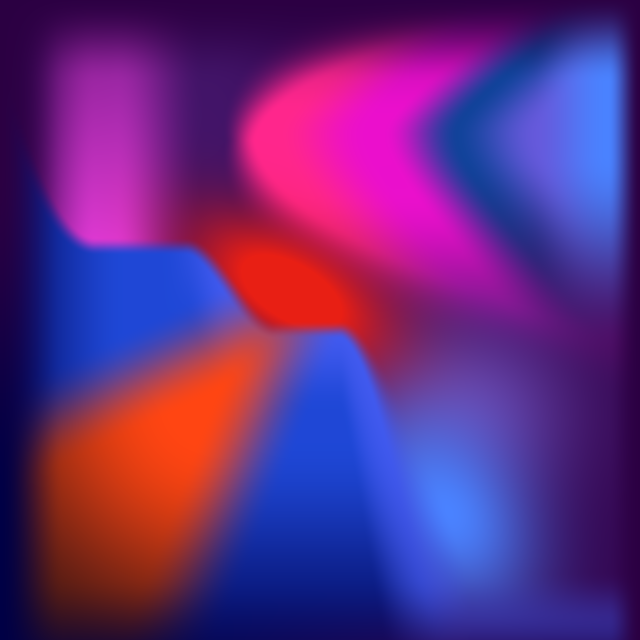
A three.js fragment shader for this background:

```glsl
// Soft neon gradient: a pink crescent around a blue wedge at the upper right,
// with a red glow, blue folds and an orange ember below a stepped crease.
// Built from curved edges with varying softness and Gaussian glows.
varying vec2 vUv;

const vec3 NIGHT = vec3(0.20, 0.02, 0.31);
const vec3 PLUM = vec3(0.27, 0.03, 0.35);
const vec3 INDIGO = vec3(0.26, 0.08, 0.41);
const vec3 NAVY = vec3(0.03, 0.08, 0.46);
const vec3 ROYAL = vec3(0.12, 0.28, 0.84);
const vec3 IRIS = vec3(0.29, 0.37, 0.96);
const vec3 SKY = vec3(0.29, 0.51, 1.0);
const vec3 TEAL = vec3(0.06, 0.26, 0.60);
const vec3 VIOLET = vec3(0.40, 0.35, 0.86);
const vec3 LILAC = vec3(0.43, 0.29, 0.71);
const vec3 ORCHID = vec3(0.86, 0.22, 0.83);
const vec3 PINK = vec3(1.0, 0.15, 0.55);
const vec3 MAGENTA = vec3(0.92, 0.06, 0.80);
const vec3 RED = vec3(0.91, 0.12, 0.08);
const vec3 ORANGE = vec3(1.0, 0.27, 0.07);
const vec3 BROWN = vec3(0.26, 0.09, 0.08);

// Soft step centred on an edge
float soft(float d, float width) {
  return smoothstep(-width, width, d);
}

// Elliptical Gaussian whose long axis follows a unit direction
float glow(vec2 p, vec2 centre, vec2 axis, vec2 radii) {
  vec2 q = p - centre;
  vec2 r = vec2(dot(q, axis), dot(q, vec2(-axis.y, axis.x))) / radii;
  return exp(-dot(r, r));
}

// Height of the stepped crease
float crease(float x) {
  float rise = max(0.15 - x, 0.0);
  return 0.615 + 12.0 * rise * rise
    - 0.13 * smoothstep(0.29, 0.43, x)
    - 0.44 * smoothstep(0.53, 0.74, x);
}

// Approximate distance below the crease
float creaseDistance(vec2 p) {
  float h = 0.004;
  float slope = (crease(p.x + h) - crease(p.x - h)) / (2.0 * h);
  return (crease(p.x) - p.y) / sqrt(1.0 + slope * slope);
}

// Horizontal offset from the rounded wedge
float wedgeOffset(vec2 p) {
  float dy = p.y - 0.79;
  float k = dy > 0.0 ? 1.25 : 0.86;
  return p.x - 0.675 - (sqrt(k * k * dy * dy + 0.0025) - 0.05);
}

// Approximate distance inside the parabolic outer rim
float rimDistance(vec2 p) {
  float dy = p.y - 0.78;
  float k = dy > 0.0 ? 6.0 : 4.0;
  float slope = 2.0 * k * dy;
  return (p.x - 0.365 - k * dy * dy) / sqrt(1.0 + slope * slope);
}

// Haze, pool and hanging lobe behind the main shapes
vec3 backdrop(vec2 p) {
  vec2 flat_ = vec2(1.0, 0.0);
  vec3 c = mix(NIGHT, INDIGO, glow(p, vec2(0.32, 0.82), flat_, vec2(0.16, 0.22)));
  float lobe = smoothstep(0.02, 0.15, p.x) * (1.0 - smoothstep(0.18, 0.32, p.x));
  lobe *= clamp(1.0 - 1.6 * (p.y - 0.63), 0.0, 1.0);
  return mix(c, ORCHID, lobe);
}

// Crescent with the blue wedge tucked inside it
vec3 crescentAndWedge(vec3 c, vec2 p) {
  float u = wedgeOffset(p);
  float rim = rimDistance(p);
  float rimWidth = 0.025 + 0.20 * abs(p.y - 0.78);
  vec3 band = mix(PINK, MAGENTA, smoothstep(-0.24, -0.10, u));
  float fade = smoothstep(0.38, 0.70, p.y) * (1.0 - 0.35 * smoothstep(0.82, 0.98, p.y));
  c = mix(c, mix(PLUM, band, fade), soft(rim - 0.01, rimWidth) * smoothstep(0.36, 0.52, p.y));
  vec3 wedge = mix(TEAL, VIOLET, smoothstep(0.03, 0.17, u));
  wedge = mix(wedge, SKY, smoothstep(0.83, 0.95, p.x));
  wedge = mix(PLUM, wedge, smoothstep(0.44, 0.76, p.y));
  return mix(c, wedge, soft(u + 0.015, 0.06) * smoothstep(0.36, 0.52, p.y));
}

// Blue folds parted by the orange ember
vec3 lowerFolds(vec2 p, float depth) {
  vec3 blue = mix(NAVY, ROYAL, smoothstep(0.0, 0.32, p.y) * smoothstep(0.0, 0.2, p.x));
  blue = mix(blue, IRIS, 0.8 * smoothstep(0.25, 0.36, p.x) * (1.0 - smoothstep(0.0, 0.13, depth)));
  float upper = dot(p - vec2(0.04, 0.342), vec2(0.433, -0.90));
  float right = dot(p - vec2(0.45, 0.427), vec2(-0.929, 0.373));
  float ember = smoothstep(-0.06, 0.09, upper) * smoothstep(-0.06, 0.09, right);
  vec3 fire = mix(ORANGE, BROWN, smoothstep(0.06, 0.46, distance(p, vec2(0.33, 0.37))));
  return mix(blue, fire, ember);
}

// Dark frame, bluer at the lower left
vec3 frame(vec3 c, vec2 p) {
  float open = smoothstep(0.0, 0.10, p.x) * smoothstep(0.0, 0.05, 1.0 - p.x);
  open *= smoothstep(-0.01, 0.13, 1.0 - p.y) * smoothstep(-0.09, 0.10, p.y);
  vec3 rim = mix(vec3(0.0, 0.0, 0.27), vec3(0.17, 0.0, 0.26), smoothstep(0.2, 0.75, max(p.x, p.y)));
  return mix(rim, c, open);
}

void main() {
  vec2 p = vUv;
  vec3 c = crescentAndWedge(backdrop(p), p);
  c = mix(c, LILAC, 0.85 * glow(p, vec2(0.73, 0.36), vec2(1.0, 0.0), vec2(0.17, 0.15)));
  c = mix(c, SKY, glow(p, vec2(0.70, 0.20), vec2(0.5, -0.866), vec2(0.18, 0.12)));
  c = mix(c, RED, min(1.0, 1.3 * glow(p, vec2(0.456, 0.544), vec2(0.862, -0.507), vec2(0.17, 0.085))));
  float depth = creaseDistance(p);
  float width = 0.014 + 0.05 * smoothstep(0.56, 0.76, p.x);
  c = mix(c, lowerFolds(p, depth), soft(depth, width));
  gl_FragColor = vec4(frame(c, p), 1.0);
}
```
